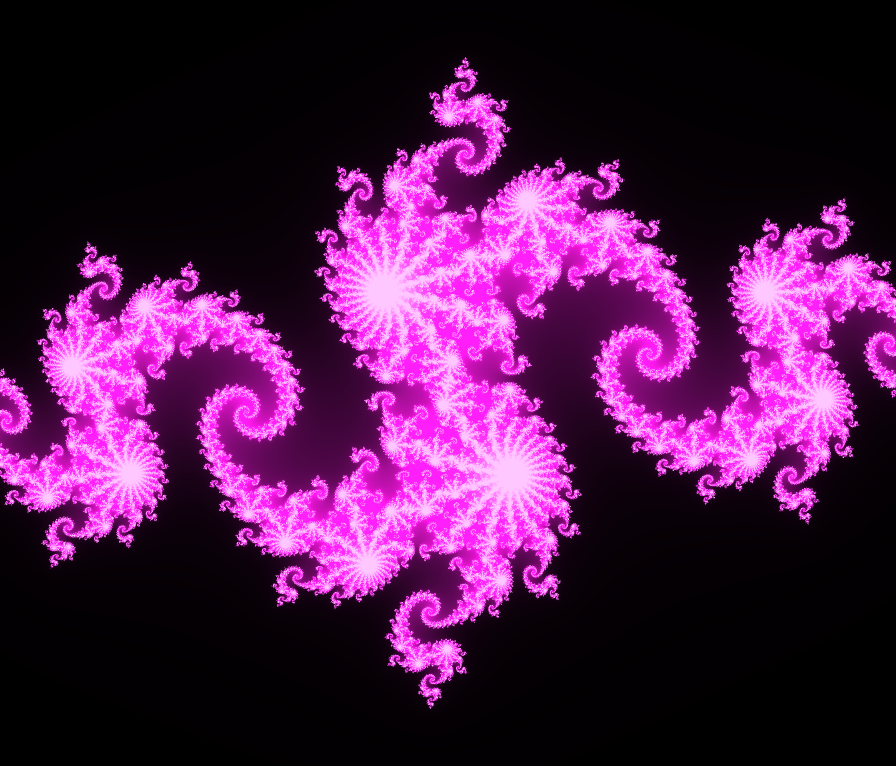
Give the GLSL for this background, as a WebGL 2 fragment shader.

```glsl
#version 300 es
precision highp float;
// A glowing magenta Julia set: spiral arms of fractal dust on near-black.

uniform vec2 u_resolution;
out vec4 outColor;

const vec2 JULIA_C = vec2(-0.8, -0.156);
const float HALF_HEIGHT = 1.003;       // plane units from centre to top
const int MAX_STEPS = 300;
const float BAILOUT = 256.0;           // squared radius of escape
const int SAMPLES = 2;                 // antialiasing grid per side

const vec3 GLOW_COLOR = vec3(1.0, 0.085, 0.91);
const vec3 BODY_COLOR = vec3(1.0, 0.12, 0.98);
const vec3 SPARK_COLOR = vec3(1.0, 0.78, 1.0);
const float GLOW_STEPS = 48.0;         // escape time at full brightness
const float GLOW_POWER = 1.45;
const vec2 SPARK_RANGE = vec2(70.0, 260.0);

vec2 complexSquare(vec2 z) {
    return vec2(z.x * z.x - z.y * z.y, 2.0 * z.x * z.y);
}

// Continuous escape time of the orbit that starts at z.
float escapeTime(vec2 z) {
    for (int i = 0; i < MAX_STEPS; i++) {
        float radius2 = dot(z, z);
        if (radius2 > BAILOUT) {
            return max(float(i) - log2(0.5 * log2(radius2)), 0.0);
        }
        z = complexSquare(z) + JULIA_C;
    }
    return float(MAX_STEPS);
}

// Dark halo, saturated body, then pale sparks at the slowest orbits.
vec3 palette(float steps) {
    float glow = pow(steps / GLOW_STEPS, GLOW_POWER);
    vec3 color = GLOW_COLOR * min(glow, 1.0);
    color = mix(color, BODY_COLOR, smoothstep(0.8, 1.3, glow));
    return mix(color, SPARK_COLOR, smoothstep(SPARK_RANGE.x, SPARK_RANGE.y, steps));
}

void main() {
    vec3 color = vec3(0.0);
    for (int y = 0; y < SAMPLES; y++) {
        for (int x = 0; x < SAMPLES; x++) {
            vec2 offset = (vec2(x, y) + 0.5) / float(SAMPLES) - 0.5;
            vec2 point = 2.0 * (gl_FragCoord.xy + offset) - u_resolution;
            color += palette(escapeTime(point * HALF_HEIGHT / u_resolution.y));
        }
    }
    outColor = vec4(color / float(SAMPLES * SAMPLES), 1.0);
}
```
